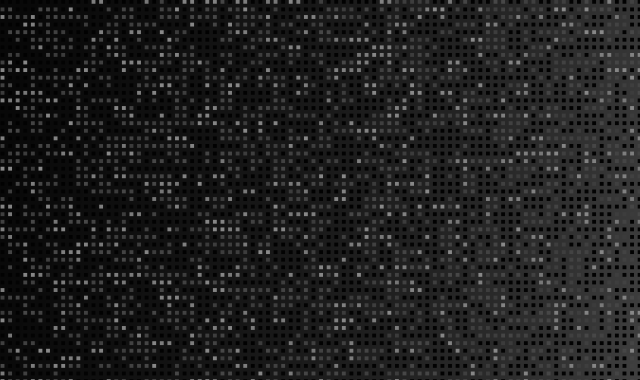
Reproduce this pattern procedurally as a Shadertoy shader.

```glsl
// A fine grid of small squares in black, dim grey and bright grey on a dark
// backdrop that lightens to the right. Each cell hashes its own shade, and
// some cells borrow their left neighbour's shade to form short runs.

float hash(vec2 p) {
    vec3 q = fract(vec3(p.xyx) * 0.1031);
    q += dot(q, q.yzx + 33.33);
    return fract((q.x + q.y) * q.z);
}

// Dark left side, faint diagonal tilt, faster rise near the right edge.
float backdrop(vec2 uv) {
    float t = clamp(uv.x + 0.1 * (0.5 - uv.y), 0.0, 1.1);
    return 0.032 + 0.13 * t + 0.065 * pow(t, 4.0);
}

// Three tiers of brightness with slight variation inside each tier.
float squareShade(vec2 cell) {
    if (hash(cell + 71.0) < 0.2) cell.x -= 1.0;
    float pick = hash(cell + 13.0);
    float vary = hash(cell + 137.0) - 0.5;
    if (pick < 0.50) return 0.008 + 0.008 * vary;
    if (pick < 0.87) return 0.255 + 0.05 * vary;
    return 0.50 + 0.08 * vary;
}

void mainImage(out vec4 fragColor, in vec2 fragCoord) {
    vec2 uv = fragCoord / iResolution.xy;

    // Cells measured from the upper left, about 84 by 50 over the canvas.
    float rows = 50.1;
    vec2 fromTop = vec2(fragCoord.x, iResolution.y - fragCoord.y);
    vec2 grid = fromTop / iResolution.y * rows + vec2(0.17, 0.26);
    vec2 cell = floor(grid);

    // Box coverage, smoothed over one pixel.
    vec2 local = abs(fract(grid) - 0.5);
    float pixel = rows / iResolution.y;
    vec2 cover = clamp((0.255 - local) / pixel + 0.5, 0.0, 1.0);

    float shade = mix(backdrop(uv), squareShade(cell), cover.x * cover.y);
    fragColor = vec4(vec3(shade), 1.0);
}
```
